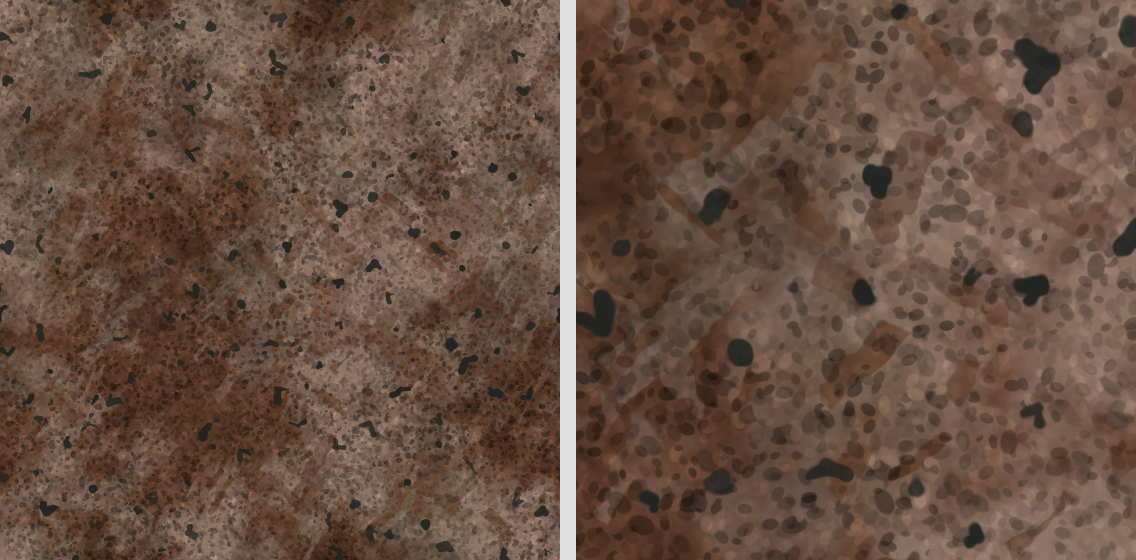
Left, the full canvas; right, a detail of the centre.
Write a Shadertoy shader that draws this texture.

```glsl
// Weathered granite: rust and pale mineral blotches crossed by slanted shards,
// covered with small cellular grains and sparse curved black-green flecks.
// Every layer lives on a wrapped integer grid, so the square tiles.

#define BLOTCH_CELLS 5.0
#define GRAIN_CELLS 82.0
#define FLECK_CELLS 16.0
#define FLECK_CHANCE 0.55
#define SHARD_ANGLE 0.92
#define GRAIN_DEPTH 1.0
#define DEEP_RUST vec3(0.330, 0.205, 0.145)
#define RUST vec3(0.410, 0.275, 0.205)
#define TAUPE vec3(0.455, 0.355, 0.300)
#define PALE vec3(0.545, 0.450, 0.395)
#define FLECK_COLOR vec3(0.120, 0.137, 0.125)

// Four random values per cell, wrapped by the period
vec4 hash4(vec2 cell, float period, float seed) {
    vec2 q = mod(cell, period) + seed * 17.3;
    vec4 h = fract(q.xyxy * vec4(0.1031, 0.1030, 0.0973, 0.1099));
    h += dot(h, h.wzxy + 33.33);
    return fract((h.xxyz + h.yzzw) * h.zywx);
}

float noise(vec2 p, float period, float seed) {
    vec2 g = p * period, i = floor(g), f = g - i;
    f = f * f * (3.0 - 2.0 * f);
    float a = hash4(i, period, seed).x;
    float b = hash4(i + vec2(1, 0), period, seed).x;
    float c = hash4(i + vec2(0, 1), period, seed).x;
    float d = hash4(i + vec2(1, 1), period, seed).x;
    return mix(mix(a, b, f.x), mix(c, d, f.x), f.y);
}

float fbm(vec2 p, float period, float seed) {
    float sum = 0.0, weight = 0.5;
    for (int k = 0; k < 5; k++) {
        sum += weight * noise(p, period, seed + float(k));
        period *= 2.0;
        weight *= 0.55;
    }
    return sum / 1.055;
}

mat2 rotation(float a) {
    return mat2(cos(a), -sin(a), sin(a), cos(a));
}

// Paints ragged slanted slabs over the state (x: mineral tone, y: slab cover)
vec2 paintShards(vec2 state, vec2 p, float cells, float seed, float ragged) {
    vec2 g = p * cells, base = floor(g);
    float ground = state.x;
    for (int y = -1; y <= 1; y++)
    for (int x = -1; x <= 1; x++) {
        vec2 cell = base + vec2(x, y);
        vec4 place = hash4(cell, cells, seed);
        vec4 look = hash4(cell, cells, seed + 5.0);
        float crossed = step(0.60, 0.6 * noise(cell / cells, 3.0, 31.0) + 0.5 * look.x);
        float angle = SHARD_ANGLE + (place.z - 0.5) * 0.6 - crossed * 1.57;
        vec2 q = rotation(angle) * (g - cell - place.xy);
        vec2 size = vec2(mix(0.22, 0.68, place.w), mix(0.04, 0.20, look.y * look.y));
        q.y += 0.3 * (look.x - 0.5) * q.x * q.x;
        vec2 d = abs(q) - size;
        float dist = max(d.x + 0.4 * q.y, d.y) + ragged * 0.10;
        float blur = 0.0011 * cells;
        float mask = smoothstep(blur, -blur, dist) * mix(0.25, 0.95, look.w);
        float tone = mix(ground, smoothstep(0.15, 0.85, look.z), 0.68);
        state = mix(state, vec2(tone, place.z), mask);
    }
    return state;
}

// Brightness factor of overlapping translucent oval grains
float grains(vec2 p, float cells, float seed) {
    vec2 g = p * cells, base = floor(g);
    float shade = 1.0;
    for (int y = -1; y <= 1; y++)
    for (int x = -1; x <= 1; x++) {
        vec2 cell = base + vec2(x, y);
        vec4 h = hash4(cell, cells, seed);
        vec2 q = rotation(h.w * 40.0) * (g - cell - h.xy);
        float radius = mix(0.22, 0.58, h.z);
        float mask = smoothstep(radius + 0.08, radius - 0.08, length(q * vec2(0.85, 1.25)));
        shade = mix(shade, mix(0.58, 1.20, h.w), mask * 0.88);
    }
    return shade;
}

float capsule(vec2 p, vec2 tip) {
    return length(p - tip * clamp(dot(p, tip) / dot(tip, tip), 0.0, 1.0));
}

// Coverage of bent dark flecks, each made of two joined capsules
float flecks(vec2 p, float ragged) {
    vec2 g = p * FLECK_CELLS, base = floor(g);
    float cover = 0.0;
    for (int y = -1; y <= 1; y++)
    for (int x = -1; x <= 1; x++) {
        vec2 cell = base + vec2(x, y);
        vec4 h = hash4(cell, FLECK_CELLS, 50.0);
        vec4 k = hash4(cell, FLECK_CELLS, 57.0);
        vec2 q = rotation(h.z * 6.283) * (g - cell - h.xy);
        float reach = mix(0.03, 0.32, k.x * k.x);
        float radius = mix(0.05, 0.12, k.y);
        float bend = mix(0.9, 2.8, k.z);
        float arm = capsule(q, vec2(reach, 0.0)) - radius;
        float hook = capsule(q, reach * vec2(cos(bend), sin(bend))) - radius * 0.7;
        float dist = min(arm, hook) + ragged * 0.10;
        float mask = smoothstep(0.020, -0.020, dist) * step(h.w, FLECK_CHANCE);
        cover = max(cover, mask * mix(0.72, 0.97, k.w));
    }
    return cover;
}

void mainImage(out vec4 fragColor, in vec2 fragCoord) {
    vec2 p = fragCoord / iResolution.xy;
    float ragged = noise(p, 64.0, 3.0) + 0.5 * noise(p, 150.0, 4.0) - 0.75;

    // Mineral blotches with finer mottling, then slabs from large to small
    vec2 warp = vec2(noise(p, 14.0, 8.0), noise(p, 14.0, 9.0)) - 0.5;
    float mineral = mix(fbm(p + 0.06 * warp, BLOTCH_CELLS, 11.0), fbm(p, 18.0, 65.0), 0.42);
    float blotch = smoothstep(0.24, 0.74, mineral);
    vec2 state = vec2(blotch, 0.0);
    state = paintShards(state, p, 7.0, 60.0, ragged);
    state = paintShards(state, p, 11.0, 75.0, ragged);
    state = paintShards(state, p, 17.0, 90.0, ragged);
    float tone = mix(state.x, blotch, 0.15) + 0.16 * ragged + 0.03;

    vec3 color = mix(DEEP_RUST, RUST, smoothstep(0.0, 0.38, tone));
    color = mix(color, TAUPE, smoothstep(0.32, 0.60, tone));
    color = mix(color, PALE, smoothstep(0.58, 0.95, tone));

    // Broad shadows and a slight drift between pink and olive
    color *= 1.0 - 0.17 * smoothstep(0.48, 0.72, fbm(p, 9.0, 21.0));
    color += vec3(0.012, -0.005, 0.0) * (noise(p, 10.0, 27.0) - 0.5) * 2.0;

    // Grains thin out on some slabs
    float grain = grains(p, GRAIN_CELLS, 40.0) * grains(p, GRAIN_CELLS * 1.5, 45.0);
    float density = mix(0.65, 1.0, smoothstep(0.35, 0.6, fbm(p, 8.0, 35.0)));
    color *= mix(1.0, grain, GRAIN_DEPTH * density * (1.0 - 0.4 * state.y));
    color *= 1.0 + 0.09 * (noise(p, 256.0, 38.0) - 0.5);

    color = mix(color, FLECK_COLOR, flecks(p, ragged));
    fragColor = vec4(color, 1.0);
}
```
